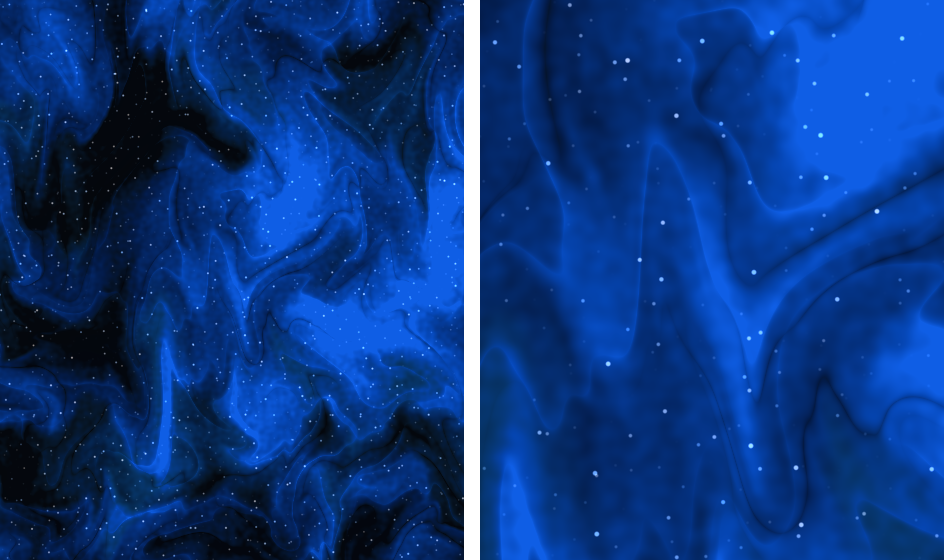
Left: the whole. Right: its middle third, enlarged.
This texture is drawn by a Shadertoy shader. Its source:

```glsl
// Marbled blue ink with dark hollows, glowing paint edges and a dusting of stars.

const int   FOLDS        = 6;      // passes of swirling flow
const float FOLD_SCALE   = 3.0;    // frequency of the widest swirl
const float FOLD_GROWTH  = 1.42;
const float FOLD_AMOUNT  = 0.155;
const float BASE_TONE    = 0.62;
const float CLOUD_AMOUNT = 0.90;
const float HOLLOW_DEPTH = 0.36;
const float HOLLOW_LEVEL = 0.07;   // noise level where hollows begin
const float RIM_GLOW     = 0.22;
const float EDGE_GLOW    = 0.27;
const float VEIN_DEPTH   = 0.28;
const float GRAIN_AMOUNT = 0.16;
const float STAR_CELLS   = 40.0;   // star cells per canvas height
const float STAR_RADIUS  = 0.0010;
const vec3  STAR_COLD    = vec3(0.42, 0.56, 0.74);
const vec3  STAR_WARM    = vec3(0.72, 0.66, 0.62);
const vec3  TEAL_TINT    = vec3(1.80, 1.20, 0.80);

// Ink colours from black to bright blue
const vec3 INK[7] = vec3[7](
    vec3(0.010, 0.025, 0.055), vec3(0.018, 0.075, 0.165),
    vec3(0.012, 0.105, 0.285), vec3(0.016, 0.160, 0.420),
    vec3(0.018, 0.215, 0.560), vec3(0.022, 0.280, 0.720),
    vec3(0.060, 0.370, 0.900));

vec2 hash2(vec2 p) {
    vec3 h = fract(p.xyx * vec3(0.1031, 0.1030, 0.0973));
    h += dot(h, h.yzx + 33.33);
    return fract((h.xx + h.yz) * h.zy);
}

float corner(vec2 cell, vec2 f, vec2 o) {
    return dot(hash2(cell + o) * 2.0 - 1.0, f - o);
}

// Gradient noise, centred on zero
float noise(vec2 p) {
    vec2 c = floor(p), f = p - c;
    vec2 u = f * f * f * (f * (f * 6.0 - 15.0) + 10.0);
    return mix(mix(corner(c, f, vec2(0, 0)), corner(c, f, vec2(1, 0)), u.x),
               mix(corner(c, f, vec2(0, 1)), corner(c, f, vec2(1, 1)), u.x), u.y);
}

float fbm(vec2 p) {
    float sum = 0.0, amp = 1.0;
    for (int i = 0; i < 4; i++) {
        sum += amp * noise(p);
        p = mat2(1.6, 1.2, -1.2, 1.6) * p + 17.3;
        amp *= 0.5;
    }
    return sum;
}

// Divergence-free flow direction
vec2 curl(vec2 p) {
    const float e = 0.02;
    float n = noise(p);
    return vec2(noise(p + vec2(0, e)) - n, n - noise(p + vec2(e, 0))) / e;
}

vec2 foldInk(vec2 p) {
    float scale = FOLD_SCALE;
    for (int i = 0; i < FOLDS; i++) {
        p += FOLD_AMOUNT * curl(p * scale + 31.7 * float(i + 1)) / scale;
        scale *= FOLD_GROWTH;
    }
    return p;
}

float blob(vec2 p, vec2 centre, vec2 radius) {
    vec2 d = (p - centre) / radius;
    return exp(-dot(d, d));
}

// Broad layout of light and dark areas
float regions(vec2 uv) {
    float light = 0.40 * blob(uv, vec2(0.86, 0.60), vec2(0.30, 0.24))
                + 0.32 * blob(uv, vec2(0.52, 0.33), vec2(0.20, 0.16));
    float dark = 0.62 * blob(uv, vec2(0.26, 0.75), vec2(0.09, 0.28))
               + 0.36 * blob(uv, vec2(0.15, 0.37), vec2(0.17, 0.15))
               + 0.35 * blob(uv, vec2(0.50, 0.93), vec2(0.13, 0.06))
               + 0.35 * blob(uv, vec2(0.80, 0.92), vec2(0.13, 0.07))
               + 0.26 * (1.0 - smoothstep(0.0, 0.25, uv.y));
    return light - dark;
}

// Paint edge: crisp on one side, fading on the other
float paintEdge(float n) {
    return n > 0.0 ? exp(-n * 16.0) : exp(n * 70.0);
}

vec3 inkColour(float tone) {
    float t = clamp(tone * 5.0, 0.0, 5.999);
    int i = int(t);
    return mix(INK[i], INK[i + 1], t - float(i));
}

vec3 stars(vec2 p, float pixel) {
    vec2 cell = floor(p * STAR_CELLS);
    vec2 place = mix(vec2(0.13), vec2(0.87), hash2(cell + 5.0));
    vec2 kind = hash2(cell + 91.0);
    float r = STAR_RADIUS * mix(0.7, 1.4, pow(kind.x, 4.0));
    float d = length(p - (cell + place) / STAR_CELLS);
    float disc = 1.0 - smoothstep(max(r - pixel, 0.0), r + pixel, d);
    return mix(STAR_COLD, STAR_WARM, kind.y) * disc * pow(kind.x, 3.0);
}

void mainImage(out vec4 fragColor, in vec2 fragCoord) {
    vec2 uv = fragCoord / iResolution.xy;
    vec2 p = fragCoord / iResolution.y;

    // Tall features above, rounder ones near the bottom
    vec2 still = vec2(1.15 * p.x, 0.75 * p.y - 0.10 * exp(-5.0 * p.y));
    vec2 q = foldInk(still);

    // Ink thickness: regions and clouds
    float tone = BASE_TONE + regions(uv + 0.8 * (q - still));
    tone += CLOUD_AMOUNT * fbm(q * 5.0 + 4.1);

    // Dark hollows with a bright rim
    float patchy = smoothstep(-0.12, 0.2, noise(q * 4.0 + 23.0));
    float pit = noise(q * 6.0 + 57.0) - HOLLOW_LEVEL;
    float hollow = smoothstep(-0.01, 0.16, pit);
    tone -= HOLLOW_DEPTH * hollow;
    tone += RIM_GLOW * (1.0 - patchy) * paintEdge(-pit);

    // Bright edges and dark veins, wide and narrow
    for (int i = 0; i < 2; i++) {
        float scale = 4.5 + 4.0 * float(i);
        float edge = paintEdge(noise(q * scale + 71.0));
        float vein = exp(-45.0 * abs(noise(q * scale + 12.6)));
        tone += EDGE_GLOW * patchy * edge;
        tone -= VEIN_DEPTH * (1.0 - patchy) * vein;
        patchy = 1.0 - patchy;
    }
    tone += GRAIN_AMOUNT * noise(p * 90.0);

    // Colour, teal haze in the darker ink, and stars
    vec3 colour = inkColour(tone);
    float haze = max(0.7 * hollow, smoothstep(0.05, 0.4, fbm(q * 3.0 + 83.0)));
    haze *= 1.0 - smoothstep(0.6, 1.0, tone);
    colour *= mix(vec3(1.0), TEAL_TINT, 0.75 * haze);
    float pixel = 1.0 / iResolution.y;
    colour += stars(p, pixel) + stars(mat2(0.8, 0.6, -0.6, 0.8) * p + 7.0, pixel);
    fragColor = vec4(colour, 1.0);
}
```
